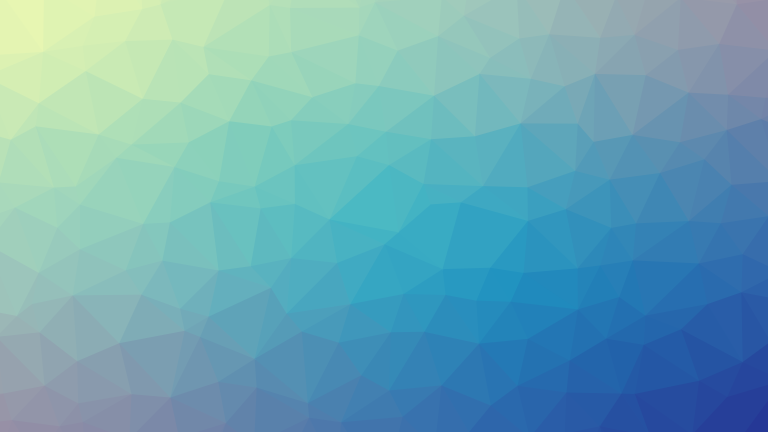
A WebGL 2 fragment shader for this background:

```glsl
#version 300 es
precision highp float;
// Low-poly mesh of flat triangles, shaded from yellow through teal to navy.

#define ROWS 10.0    // grid cells over the canvas height
#define JITTER 0.39  // vertex shift in cells, below 0.5
#define SEED 3.7

uniform vec2 u_resolution;
out vec4 fragColor;

const mat3 RGB_TO_XYZ = mat3(0.4124, 0.2126, 0.0193,
                             0.3576, 0.7152, 0.1192,
                             0.1805, 0.0722, 0.9505);

const vec3 RAMP[7] = vec3[7](
    vec3(0.929, 0.973, 0.694),  // pale yellow
    vec3(0.780, 0.914, 0.706),  // light green
    vec3(0.498, 0.804, 0.733),  // mint
    vec3(0.255, 0.714, 0.769),  // teal
    vec3(0.114, 0.569, 0.753),  // azure
    vec3(0.133, 0.369, 0.659),  // blue
    vec3(0.145, 0.204, 0.580)); // navy

vec2 hash2(vec2 p) {
    vec2 s = vec2(dot(p, vec2(127.1, 311.7)), dot(p, vec2(269.5, 183.3)));
    return fract(sin(s + SEED) * 43758.5453);
}

float cross2(vec2 a, vec2 b) { return a.x * b.y - a.y * b.x; }

// Cube-root XYZ blends evenly to the eye, like Lab.
vec3 toPerceptual(vec3 rgb) {
    vec3 lin = mix(rgb / 12.92, pow((rgb + 0.055) / 1.055, vec3(2.4)), step(0.04045, rgb));
    return pow(RGB_TO_XYZ * lin, vec3(1.0 / 3.0));
}

vec3 fromPerceptual(vec3 v) {
    vec3 lin = clamp(inverse(RGB_TO_XYZ) * (v * v * v), 0.0, 1.0);
    return mix(lin * 12.92, 1.055 * pow(lin, vec3(1.0 / 2.4)) - 0.055, step(0.0031308, lin));
}

vec3 ramp(float t) {
    float k = clamp(t, 0.0, 1.0) * 6.0;
    int i = min(int(k), 5);
    return mix(toPerceptual(RAMP[i]), toPerceptual(RAMP[i + 1]), k - float(i));
}

// Equal blend of one ramp running right and one running down.
vec3 gradient(vec2 uv) {
    return fromPerceptual(0.5 * (ramp(uv.x) + ramp(1.0 - uv.y)));
}

vec2 meshVertex(vec2 id) {
    return id + JITTER * (2.0 * hash2(id) - 1.0);
}

// Signed distance to the line through a counter-clockwise edge.
float edgeDistance(vec2 p, vec2 a, vec2 b) {
    return cross2(p - a, normalize(b - a));
}

// Adds a flat triangle, weighted by its smooth pixel coverage.
void addTriangle(inout vec4 sum, vec2 p, vec2 a, vec2 b, vec2 c, float pixel, vec2 gridSize) {
    float d = max(edgeDistance(p, a, b), max(edgeDistance(p, b, c), edgeDistance(p, c, a)));
    float cover = clamp(0.5 - d / pixel, 0.0, 1.0);
    if (cover > 0.0) {
        sum += cover * vec4(gradient((a + b + c) / (3.0 * gridSize)), 1.0);
    }
}

void main() {
    vec2 gridSize = vec2(u_resolution.x / u_resolution.y, 1.0) * ROWS;
    float pixel = ROWS / u_resolution.y;
    vec2 p = gl_FragCoord.xy * pixel;
    vec4 sum = vec4(0.0);

    for (int j = -1; j <= 1; j++) {
        for (int i = -1; i <= 1; i++) {
            // Corners of one warped cell
            vec2 id = floor(p) + vec2(i, j);
            vec2 a = meshVertex(id);
            vec2 b = meshVertex(id + vec2(1, 0));
            vec2 c = meshVertex(id + vec2(1, 1));
            vec2 d = meshVertex(id + vec2(0, 1));

            // Delaunay choice: the sign of sin(angle A + angle C) picks the diagonal
            float sine = cross2(b - a, d - a) * dot(d - c, b - c)
                       + dot(b - a, d - a) * cross2(d - c, b - c);
            if (sine < 0.0) {
                addTriangle(sum, p, a, b, c, pixel, gridSize);
                addTriangle(sum, p, a, c, d, pixel, gridSize);
            } else {
                addTriangle(sum, p, a, b, d, pixel, gridSize);
                addTriangle(sum, p, b, c, d, pixel, gridSize);
            }
        }
    }
    fragColor = vec4(sum.rgb / max(sum.a, 0.001), 1.0);
}
```
